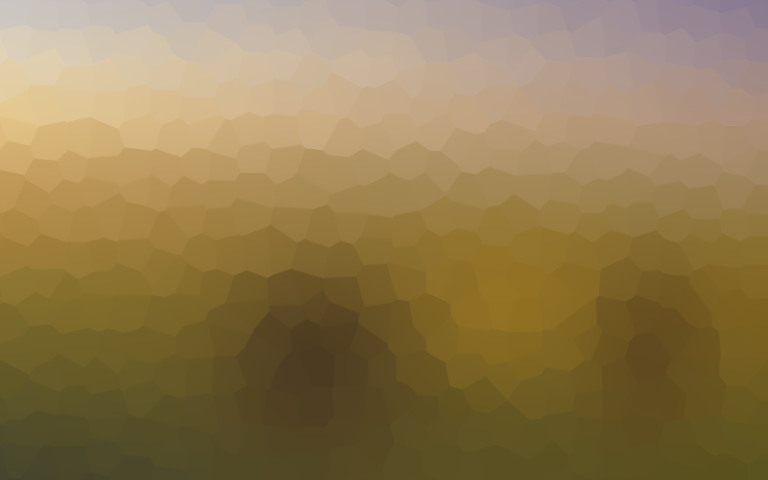
Reproduce this background procedurally as a Shadertoy shader.

```glsl
// A hazy landscape gradient seen through small, irregular glass facets.
// Three vertical colour ramps blend across the canvas, soft pools add shade and
// gold, and a cellular pattern shifts the sampling point inside each facet.

const float FACETS = 16.0;        // facets per canvas height
const float EDGE_SHARPNESS = 45.0;
const float FACET_SHIFT = 0.72;   // 0 = smooth gradient, 1 = flat facets
const float FACET_TONE = 0.012;   // brightness variation between facets
const int LAST_STOP = 8;

// Colour stops, listed from top to bottom
const vec3 LEFT_RAMP[9] = vec3[9](
    vec3(0.78, 0.77, 0.77), vec3(0.89, 0.83, 0.71), vec3(0.90, 0.78, 0.54),
    vec3(0.77, 0.61, 0.36), vec3(0.65, 0.51, 0.24), vec3(0.52, 0.44, 0.18),
    vec3(0.42, 0.37, 0.16), vec3(0.33, 0.31, 0.16), vec3(0.26, 0.26, 0.18));
const vec3 MIDDLE_RAMP[9] = vec3[9](
    vec3(0.70, 0.65, 0.64), vec3(0.78, 0.70, 0.61), vec3(0.78, 0.66, 0.51),
    vec3(0.66, 0.55, 0.35), vec3(0.58, 0.47, 0.22), vec3(0.51, 0.41, 0.16),
    vec3(0.44, 0.37, 0.14), vec3(0.37, 0.32, 0.14), vec3(0.35, 0.31, 0.14));
const vec3 RIGHT_RAMP[9] = vec3[9](
    vec3(0.53, 0.47, 0.57), vec3(0.61, 0.53, 0.55), vec3(0.68, 0.56, 0.47),
    vec3(0.62, 0.52, 0.37), vec3(0.55, 0.45, 0.20), vec3(0.50, 0.39, 0.13),
    vec3(0.46, 0.37, 0.12), vec3(0.39, 0.34, 0.12), vec3(0.35, 0.32, 0.12));

// Pools of colour, placed in normalized canvas coordinates
const vec3 DEEP_SHADE = vec3(0.29, 0.22, 0.13);
const vec3 WARM_SHADE = vec3(0.36, 0.27, 0.12);
const vec3 GOLD = vec3(0.60, 0.46, 0.13);
const vec2 DEEP_CENTER = vec2(0.41, 0.24);
const vec2 WARM_CENTER = vec2(0.845, 0.26);
const vec2 GOLD_CENTER = vec2(0.66, 0.37);

vec2 hash2(vec2 p) {
    vec3 q = fract(p.xyx * vec3(0.1031, 0.1030, 0.0973));
    q += dot(q, q.yzx + 33.33);
    return fract((q.xx + q.yz) * q.zy);
}

float pool(vec2 uv, vec2 center, vec2 radius) {
    vec2 d = (uv - center) / radius;
    return exp(-dot(d, d));
}

// Smooth colour field beneath the facets
vec3 landscape(vec2 uv) {
    uv = clamp(uv, 0.0, 1.0);
    float level = (1.0 - uv.y) * float(LAST_STOP);
    int i = min(int(level), LAST_STOP - 1);
    float f = level - float(i);

    vec3 left = mix(LEFT_RAMP[i], LEFT_RAMP[i + 1], f);
    vec3 middle = mix(MIDDLE_RAMP[i], MIDDLE_RAMP[i + 1], f);
    vec3 right = mix(RIGHT_RAMP[i], RIGHT_RAMP[i + 1], f);
    vec3 color = mix(left, middle, clamp(uv.x * 2.0, 0.0, 1.0));
    color = mix(color, right, clamp(uv.x * 2.0 - 1.0, 0.0, 1.0));

    color = mix(color, GOLD, 0.75 * pool(uv, GOLD_CENTER, vec2(0.13, 0.15)));
    color = mix(color, DEEP_SHADE, 0.95 * pool(uv, DEEP_CENTER, vec2(0.12, 0.19)));
    return mix(color, WARM_SHADE, 0.85 * pool(uv, WARM_CENTER, vec2(0.075, 0.18)));
}

// Softly weighted nearest cell: xy = site, z = tone
vec3 facet(vec2 p) {
    vec2 base = floor(p);
    vec3 sum = vec3(0.0);
    float total = 0.0;
    for (int y = -1; y <= 1; y++) {
        for (int x = -1; x <= 1; x++) {
            vec2 cell = base + vec2(x, y);
            vec2 jitter = hash2(cell + 17.0);
            vec2 site = cell + 0.1 + 0.8 * jitter;
            vec2 d = site - p;
            float weight = exp(-EDGE_SHARPNESS * dot(d, d));
            sum += weight * vec3(site, jitter.x - 0.5);
            total += weight;
        }
    }
    return sum / total;
}

void mainImage(out vec4 fragColor, in vec2 fragCoord) {
    vec2 uv = fragCoord / iResolution.xy;
    vec2 cellScale = FACETS * vec2(iResolution.x / iResolution.y, 1.0);

    // Shift each facet toward the colour at its site
    vec3 cell = facet(uv * cellScale);
    vec2 samplePoint = mix(uv, cell.xy / cellScale, FACET_SHIFT);
    vec3 color = landscape(samplePoint) + FACET_TONE * cell.z;

    fragColor = vec4(color, 1.0);
}
```
